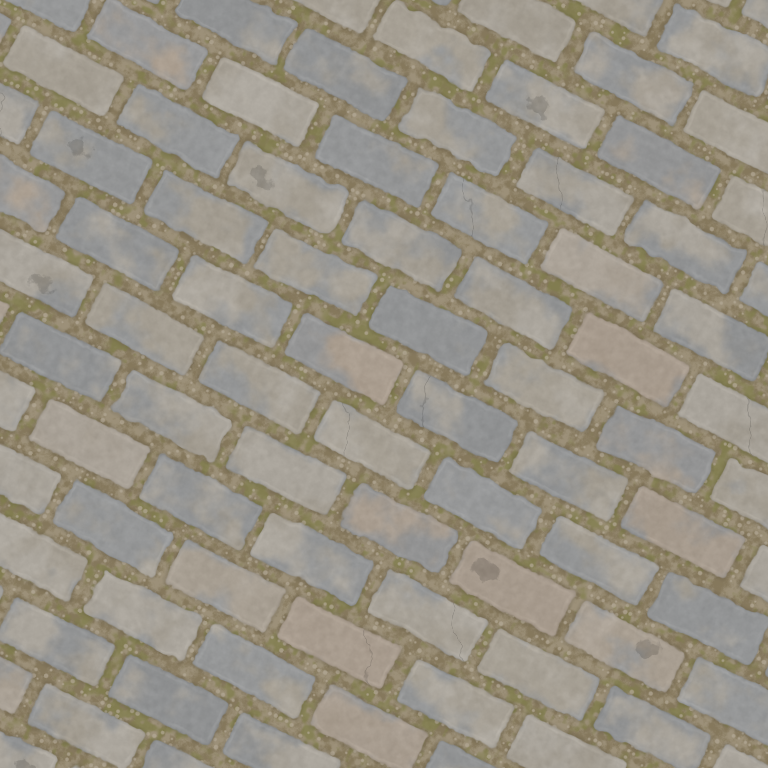
This texture is drawn by a Shadertoy shader. Its source:

```glsl
const vec2 PITCH = vec2(0.1654, 0.0829);      // stone spacing along and across a row
const vec2 HALF_SIZE = vec2(0.0742, 0.0314);  // half extent of one stone
const vec2 FIRST_STONE = vec2(0.082, 0.906);
const float TILT = 0.473;

const vec3 PALE = vec3(0.675, 0.655, 0.620);
const vec3 TAUPE = vec3(0.630, 0.605, 0.560);
const vec3 SLATE = vec3(0.560, 0.570, 0.580);
const vec3 ROSE = vec3(0.665, 0.605, 0.545);
const vec3 SOIL = vec3(0.510, 0.460, 0.355);
const vec3 SAND = vec3(0.600, 0.555, 0.465);
const vec3 MOSS = vec3(0.490, 0.480, 0.290);
const vec3 PEBBLE = vec3(0.690, 0.650, 0.580);

float hash(vec2 p) {
    vec3 q = fract(p.xyx * 0.1031);
    q += dot(q, q.yzx + 33.33);
    return fract((q.x + q.y) * q.z);
}

vec2 hash2(vec2 p) {
    return vec2(hash(p + 17.3), hash(p + 71.9));
}

float noise(vec2 p) {
    vec2 i = floor(p), f = fract(p);
    f = f * f * (3.0 - 2.0 * f);
    return mix(mix(hash(i), hash(i + vec2(1, 0)), f.x),
               mix(hash(i + vec2(0, 1)), hash(i + vec2(1, 1)), f.x), f.y);
}

float fbm(vec2 p) {
    float sum = 0.0, amp = 0.533;
    for (int i = 0; i < 4; i++) {
        sum += amp * noise(p);
        p = mat2(1.6, 1.2, -1.2, 1.6) * p + 5.7;
        amp *= 0.5;
    }
    return sum;
}

mat2 rotation(float a) {
    return mat2(cos(a), sin(a), -sin(a), cos(a));
}

float roundedBox(vec2 p, vec2 halfSize, float radius) {
    vec2 q = abs(p) - halfSize + radius;
    return length(max(q, 0.0)) + min(max(q.x, q.y), 0.0) - radius;
}

// Signed distance to a stone, with worn and uneven edges
float stoneDistance(vec2 p, vec2 id) {
    p -= (hash2(id) - 0.5) * vec2(0.006, 0.004);
    p = rotation((hash(id + 5.0) - 0.5) * 0.05) * p;
    vec2 halfSize = HALF_SIZE + (hash2(id + 9.0) - 0.5) * vec2(0.005, 0.003);
    float wear = mix(0.002, 0.008, pow(hash(id + 3.0), 2.0));
    vec2 s = p + id * 3.17;
    float rough = (noise(s * 65.0) - 0.4) * wear + (noise(s * 210.0) - 0.5) * 0.0018;
    return roundedBox(p, halfSize, 0.006) + rough;
}

vec3 stoneColor(vec2 p, vec2 id, float dist) {
    vec2 s = p + id * 2.31;
    float tone = hash(id + 23.0);
    float cloud = fbm(s * 24.0);
    vec3 color = mix(PALE, TAUPE, smoothstep(0.3, 0.75, cloud + (tone - 0.5) * 0.5));
    color = mix(color, ROSE, smoothstep(0.72, 0.95, hash(id + 31.0)) * 0.7);

    // Blue-grey stains, denser toward the rim
    float rim = smoothstep(-0.018, 0.0, dist);
    float blue = fbm(s * 17.0 + 40.0) + rim * 0.13 + (hash(id + 37.0) - 0.5) * 0.38;
    color = mix(color, SLATE, smoothstep(0.48, 0.78, blue) * 0.85);

    // Occasional pit and hairline crack
    vec2 pitCentre = (hash2(id + 41.0) - 0.5) * vec2(0.09, 0.025);
    float pit = length((p - pitCentre) * vec2(0.8, 1.1)) + (fbm(s * 80.0) - 0.5) * 0.022;
    float pitted = step(0.88, hash(id + 43.0));
    color *= 1.0 - 0.13 * pitted * smoothstep(0.014, 0.010, pit);
    float crack = abs(p.x - pitCentre.x + p.y * 0.6 + (fbm(s * 35.0) - 0.5) * 0.04);
    color *= 1.0 - 0.12 * step(0.9, hash(id + 47.0)) * smoothstep(0.0018, 0.0, crack);

    // Speckle, worn highlight and darker outline
    color += (fbm(s * 130.0) - 0.5) * 0.065 + (tone - 0.5) * 0.035;
    float highlight = smoothstep(0.003, 0.0, abs(dist + 0.0045)) * noise(s * 45.0);
    return color + highlight * 0.035 - smoothstep(-0.0025, 0.0, dist) * 0.035;
}

vec3 jointColor(vec2 p, float dist) {
    vec3 color = mix(SOIL, SAND, smoothstep(0.25, 0.72, fbm(p * 120.0)));
    float moss = smoothstep(0.5, 0.72, fbm(p * 32.0 + 13.0) * 0.65 + noise(p * 140.0) * 0.35);
    color = mix(color, MOSS, moss * 0.75);

    // Scattered grit
    vec2 g = p * 125.0, cell = floor(g);
    float size = mix(0.15, 0.38, hash(cell + 2.0));
    float grit = length(fract(g) - mix(vec2(0.35), vec2(0.65), hash2(cell)));
    float present = step(0.76, hash(cell + 8.0));
    color = mix(color, PEBBLE, present * smoothstep(size + 0.15, size - 0.15, grit) * 0.7);
    return color * mix(0.94, 1.02, smoothstep(0.0, 0.006, dist));
}

void mainImage(out vec4 fragColor, in vec2 fragCoord) {
    vec2 uv = fragCoord / iResolution.y;
    vec2 p = rotation(TILT) * (uv - FIRST_STONE);
    p += (vec2(noise(uv * 7.0), noise(uv * 7.0 + 50.0)) - 0.5) * 0.004;

    // Running bond: alternate rows shift by half a stone
    float row = floor(p.y / PITCH.y + 0.5);
    float shift = 0.5 * mod(row, 2.0);
    float column = floor(p.x / PITCH.x - shift + 0.5);
    vec2 id = vec2(column, row) + 60.0;
    vec2 local = p - vec2(column + shift, row) * PITCH;

    float dist = stoneDistance(local, id);
    float soft = max(0.0013, 1.0 / iResolution.y);
    float cover = smoothstep(soft, -soft, dist);
    vec3 color = mix(jointColor(p, dist), stoneColor(local, id, dist), cover);
    fragColor = vec4(color, 1.0);
}
```
